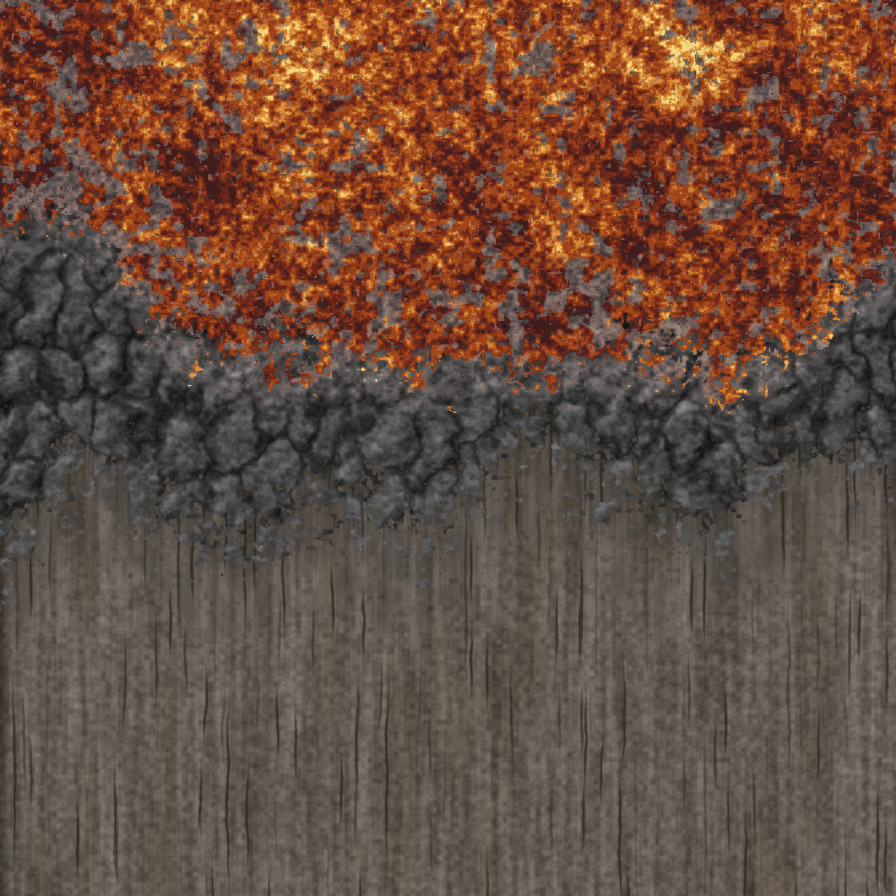
Reproduce this texture procedurally as a WebGL 2 fragment shader.

```glsl
#version 300 es
precision highp float;
// Burning timber: glowing embers above, cracked charcoal in the middle, weathered wood below.

uniform vec2 u_resolution;
out vec4 fragColor;

const vec3 WOOD = vec3(0.395, 0.365, 0.335);
const vec3 WOOD_BROWN = vec3(0.35, 0.305, 0.26);
const vec3 CRACK = vec3(0.17, 0.155, 0.14);
const vec3 CHAR = vec3(0.265, 0.262, 0.262);
const vec3 ASH = vec3(0.43, 0.40, 0.40);
const vec3 MAROON = vec3(0.25, 0.11, 0.11);
const vec3 CRIMSON = vec3(0.43, 0.15, 0.10);
const vec3 RUST = vec3(0.63, 0.27, 0.10);
const vec3 AMBER = vec3(0.84, 0.53, 0.21);
const vec3 FLAME = vec3(0.97, 0.85, 0.49);
const vec2 CHAR_CELLS = vec2(23.0, 15.0);
const float GRAIN = 165.0;
const int SMUDGES = 11;

// Hot and cool zones: centre, radius, strength
const int ZONES = 11;
const vec4 ZONE[ZONES] = vec4[ZONES](
  vec4(0.18, 1.00, 0.06, 0.30), vec4(0.32, 0.95, 0.05, 0.25),
  vec4(0.53, 0.99, 0.05, 0.34), vec4(0.60, 0.91, 0.06, 0.30),
  vec4(0.77, 0.95, 0.06, 0.30), vec4(0.92, 0.99, 0.05, 0.42),
  vec4(0.455, 0.79, 0.03, 0.32), vec4(0.37, 0.89, 0.07, 0.14),
  vec4(0.54, 0.82, 0.06, -0.14), vec4(0.22, 0.87, 0.06, -0.08),
  vec4(0.05, 0.86, 0.08, -0.08));

float hash(vec2 p) { return fract(sin(dot(p, vec2(127.1, 311.7))) * 43758.5); }

float noise(vec2 p) {
  vec2 i = floor(p), f = fract(p);
  f = f * f * (3.0 - 2.0 * f);
  return mix(mix(hash(i), hash(i + vec2(1, 0)), f.x),
             mix(hash(i + vec2(0, 1)), hash(i + vec2(1, 1)), f.x), f.y);
}

float fbm(vec2 p) {
  float sum = 0.0, amp = 0.533;
  for (int i = 0; i < 4; i++) {
    sum += amp * noise(p);
    p = p * 2.03 + 17.3;
    amp *= 0.5;
  }
  return sum;
}

float bump(float x, float centre, float width) {
  float d = (x - centre) / width;
  return exp(-d * d);
}

// Height of the lower rim of the embers
float emberEdge(float x) {
  return 0.60 + 0.16 * (1.0 - smoothstep(0.07, 0.23, x))
       + 0.10 * smoothstep(0.86, 1.0, x) - 0.012 * bump(x, 0.8, 0.08);
}

// Height where charcoal gives way to bare wood
float charEdge(float x) {
  return 0.48 - 0.08 * bump(x, 0.0, 0.05) - 0.075 * bump(x, 0.27, 0.1)
       - 0.065 * bump(x, 0.47, 0.055) + 0.04 * bump(x, 0.6, 0.05)
       - 0.055 * bump(x, 0.77, 0.07) + 0.03 * bump(x, 0.95, 0.05);
}

// Staggered, tapering vertical splits
float woodCracks(vec2 uv) {
  float dark = 0.0;
  uv.x += 0.006 * (fbm(uv * vec2(9.0, 22.0)) - 0.5);
  for (int i = 0; i < 3; i++) {
    float cols = 13.0 + 14.0 * float(i);
    float col = floor(uv.x * cols);
    float y = uv.y * (3.5 + 3.0 * float(i)) + 5.0 * hash(vec2(col, i));
    vec2 id = vec2(col + 31.0 * float(i), floor(y));
    float t = fract(y), d = abs(fract(uv.x * cols) - 0.2 - 0.6 * hash(id)) / cols;
    float taper = smoothstep(0.0, 0.35, t) * (1.0 - smoothstep(0.6, 1.0, t));
    float split = 1.0 - smoothstep(0.0, 0.001 + 0.0018 * taper, d);
    dark = max(dark, split * taper * smoothstep(0.45, 0.9, hash(id + 7.0)));
  }
  return dark;
}

vec3 woodColor(vec2 uv, float grit) {
  float fibre = fbm(uv * vec2(150.0, 9.0)), stain = fbm(uv * vec2(22.0, 5.0) + 9.0);
  vec3 c = mix(WOOD, WOOD_BROWN, smoothstep(0.42, 0.75, stain) * 0.7);
  c *= 1.0 + 0.5 * (fibre - 0.5) + 0.55 * (grit - 0.5);
  c *= 1.0 - 0.3 * (1.0 - smoothstep(0.0, 0.014, uv.x));
  return mix(c, CRACK, 0.85 * woodCracks(uv));
}

// x: lit relief of rounded blocks, y: distance to the gaps between them
vec2 charBlocks(vec2 uv) {
  vec2 p = uv * CHAR_CELLS + 1.3 * vec2(fbm(uv * 26.0), fbm(uv * 26.0 + 40.0));
  vec2 cell = floor(p), nearest = vec2(0.0);
  float first = 9.0, second = 9.0;
  for (int j = -1; j <= 1; j++) for (int i = -1; i <= 1; i++) {
    vec2 id = cell + vec2(i, j);
    vec2 d = p - id - 0.15 - 0.7 * vec2(hash(id), hash(id + 53.0));
    float dist = length(d);
    second = min(second, max(dist, first));
    if (dist < first) { first = dist; nearest = d; }
  }
  return vec2(dot(nearest, vec2(-0.45, 0.5)), second - first);
}

vec3 charColor(vec2 uv, float grit, vec2 block, float rim) {
  float layers = sin(uv.y * 520.0 + 22.0 * fbm(uv * 20.0));
  float ridge = fbm(uv * 48.0) - fbm(uv * 48.0 + vec2(-0.25, 0.35));
  vec3 c = CHAR * (1.08 + 0.6 * block.x + 1.1 * ridge + 0.05 * layers + 0.9 * (grit - 0.5));
  c *= mix(0.5, 1.06, smoothstep(0.0, 0.4, block.y));
  float dust = 1.0 - smoothstep(0.005, 0.05, abs(rim + 0.01) + 0.09 * (fbm(uv * 34.0) - 0.5));
  return mix(c, ASH * (0.4 + 1.1 * grit + 1.2 * ridge), 0.65 * dust);
}

// Smooth pale flakes lying along the rim
float smudges(vec2 uv) {
  float mask = 0.0;
  for (int i = 0; i < SMUDGES; i++) {
    float k = float(i), x = (k + 0.3 + 0.5 * hash(vec2(k, 3.0))) / float(SMUDGES);
    float slope = (emberEdge(x + 0.01) - emberEdge(x - 0.01)) / 0.02 + 0.5 * (hash(vec2(k, 8.0)) - 0.7);
    vec2 along = normalize(vec2(1.0, slope)), d = uv - vec2(x, emberEdge(x) - 0.035);
    vec2 q = vec2(dot(d, along), dot(d, vec2(-along.y, along.x)));
    float r = length(q / vec2(0.012 + 0.018 * hash(vec2(k, 5.0)), 0.008));
    mask = max(mask, (1.0 - smoothstep(0.5, 1.1, r)) * (0.7 + 40.0 * q.y));
  }
  return mask;
}

vec3 emberColor(vec2 uv, float grit, float rim) {
  float clump = fbm(uv * 55.0 + 31.0);
  float heat = 0.37 + 0.65 * (fbm(uv * 14.0) - 0.5) + 0.65 * (clump - 0.5) + 1.15 * (grit - 0.5);
  for (int i = 0; i < ZONES; i++) {
    vec2 d = (uv - ZONE[i].xy) / (ZONE[i].z * vec2(1.0, 1.5));
    heat += ZONE[i].w * exp(-dot(d, d));
  }
  vec3 c = mix(MAROON, CRIMSON, smoothstep(0.05, 0.28, heat));
  c = mix(c, RUST, smoothstep(0.28, 0.52, heat));
  c = mix(c, AMBER, smoothstep(0.55, 0.8, heat));
  c = mix(c, FLAME, smoothstep(0.8, 1.02, heat));
  // Ash flakes and fine pale or sooty specks
  float flake = fbm(uv * 75.0 + 70.0) + 0.45 * (fbm(uv * 18.0 + 3.0) - 0.5)
              + 0.09 * (1.0 - smoothstep(0.0, 0.13, rim))
              + 0.07 * bump(uv.x, 0.09, 0.08) - 0.12 * max(heat - 0.5, 0.0);
  c = mix(c, ASH * (0.4 + 1.1 * grit), 0.85 * smoothstep(0.61, 0.68, flake));
  float speck = noise(uv * 210.0 + 11.0);
  c = mix(c, vec3(0.62, 0.46, 0.41), 0.6 * smoothstep(0.8, 0.95, speck));
  return mix(c, CHAR * 0.75, 0.55 * (1.0 - smoothstep(0.06, 0.2, speck)));
}

void main() {
  vec2 uv = gl_FragCoord.xy / u_resolution;
  float grit = fbm(uv * GRAIN), rough = fbm(uv * 26.0 + 5.0);
  float rim = uv.y - emberEdge(uv.x);
  vec2 block = charBlocks(uv);

  // Stack the layers from wood up to ember
  float burnt = uv.y - charEdge(uv.x) + 0.10 * (rough - 0.5) + 0.22 * (grit - 0.5);
  burnt += 0.05 * smoothstep(0.0, 0.5, block.y) - 0.02;
  vec3 color = woodColor(uv, grit);
  color *= 1.0 - 0.15 * smoothstep(-0.1, 0.0, burnt);
  color = mix(color, charColor(uv, grit, block, rim), smoothstep(-0.04, 0.03, burnt));
  color = mix(color, ASH * 0.9, 0.7 * clamp(smudges(uv), 0.0, 1.0));
  float glowing = rim + 0.13 * (rough - 0.5) + 0.14 * (grit - 0.5);
  color = mix(color, emberColor(uv, grit, rim), smoothstep(-0.005, 0.008, glowing));
  fragColor = vec4(clamp(color, 0.0, 1.0), 1.0);
}
```
